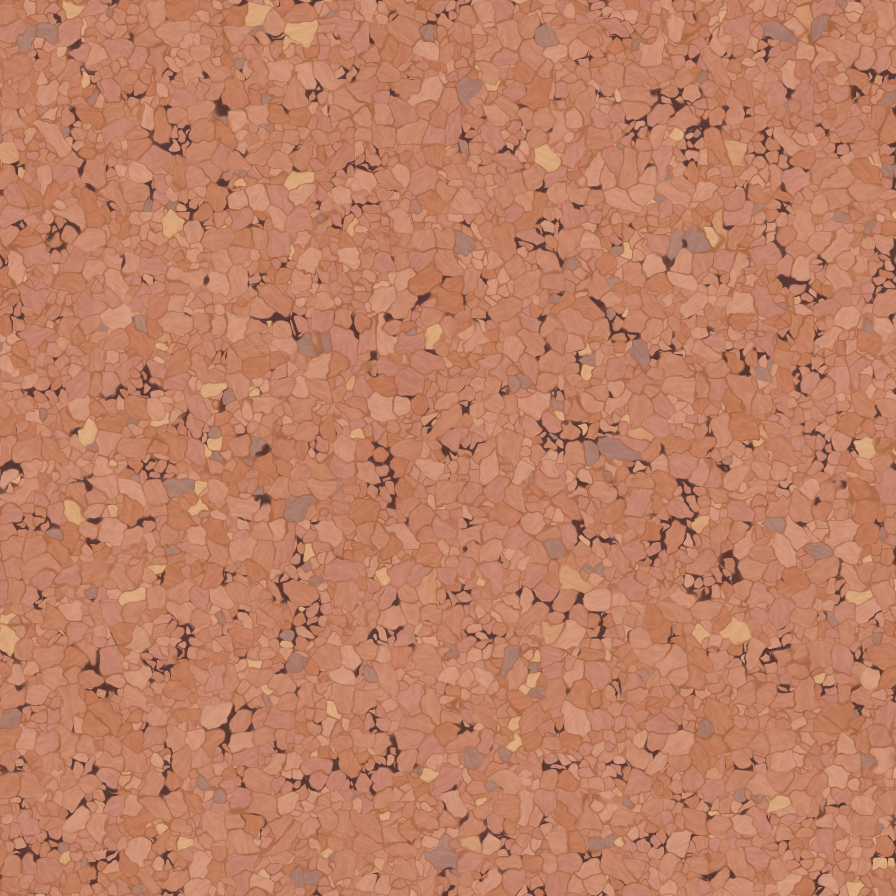
Write a WebGL 2 fragment shader that draws this texture.

```glsl
#version 300 es
precision highp float;

uniform vec2 u_resolution;
out vec4 fragColor;

struct Grain {
    vec2 id;
    vec2 local;
    float edge;
    float junction;
};

float hash(vec2 p) {
    return fract(sin(dot(p, vec2(127.1, 311.7))) * 43758.545);
}

vec2 hash2(vec2 p) {
    return vec2(hash(p), hash(p + vec2(37.3, 17.9)));
}

float noise(vec2 p) {
    vec2 cell = floor(p);
    vec2 f = fract(p);
    f = f * f * (3.0 - 2.0 * f);
    float low = mix(hash(cell), hash(cell + vec2(1, 0)), f.x);
    float high = mix(hash(cell + vec2(0, 1)), hash(cell + vec2(1, 1)), f.x);
    return mix(low, high, f.y);
}

vec2 rotate(vec2 p, float angle) {
    float c = cos(angle), s = sin(angle);
    return vec2(c * p.x - s * p.y, s * p.x + c * p.y);
}

// Voronoi cells, each with its own direction, stretch and size
Grain findGrain(vec2 p, float seed) {
    Grain grain;
    vec3 nearest = vec3(9.0);
    vec2 base = floor(p);
    for (int y = -1; y <= 1; y++) {
        for (int x = -1; x <= 1; x++) {
            vec2 id = base + vec2(x, y) + seed;
            vec2 site = id - seed + 0.08 + 0.84 * hash2(id);
            vec2 shape = hash2(id + 71.7);
            vec2 local = rotate(p - site, 6.2832 * shape.x);
            float d = length(local * vec2(0.8, 1.25)) * mix(0.8, 1.25, shape.y);
            if (d < nearest.x) {
                nearest = vec3(d, nearest.xy);
                grain.id = id;
                grain.local = local;
            } else if (d < nearest.y) {
                nearest = vec3(nearest.x, d, nearest.y);
            } else {
                nearest.z = min(nearest.z, d);
            }
        }
    }
    grain.edge = nearest.y - nearest.x;
    grain.junction = nearest.z - nearest.x;
    return grain;
}

// Clay to pink tones, with rare cream and grey grains and faint fibres
vec3 grainColor(Grain grain) {
    float tone = hash(grain.id + 5.3);
    float rosy = hash(grain.id + 23.1);
    float rare = hash(grain.id + 41.9);
    vec3 color = mix(vec3(0.75, 0.475, 0.345), vec3(0.775, 0.52, 0.41), smoothstep(0.0, 0.4, tone));
    color = mix(color, vec3(0.825, 0.59, 0.485), smoothstep(0.5, 1.0, tone));
    color = mix(color, vec3(0.765, 0.51, 0.435), 0.8 * smoothstep(0.68, 0.85, rosy));
    color = mix(color, vec3(0.87, 0.68, 0.50), 0.85 * smoothstep(0.94, 0.98, rare));
    color = mix(color, vec3(0.64, 0.48, 0.43), 0.8 * smoothstep(0.045, 0.02, rare));
    float fibre = noise(grain.local * vec2(2.0, 9.0) + grain.id * 7.0) - 0.5;
    return color + 0.05 * fibre;
}

// Brown seams around a grain and dark voids where grains meet
vec3 shadeGrain(Grain grain, vec2 uv, float seamWidth) {
    vec3 color = grainColor(grain);
    float seam = 1.0 - smoothstep(0.02, seamWidth, grain.edge);
    float strength = mix(0.3, 1.0, noise(uv * 65.0 + 9.0));
    color = mix(color, vec3(0.64, 0.385, 0.25), seam * strength);
    float gate = smoothstep(0.6, 0.85, noise(uv * 48.0 + 31.0));
    float reach = 0.3 * gate;
    float gap = mix(grain.edge, grain.junction, 0.55);
    float hollow = gate * (1.0 - smoothstep(reach * 0.6, reach + 0.02, gap));
    return mix(color, vec3(0.35, 0.22, 0.20), hollow);
}

vec3 corkColor(vec2 uv) {
    vec2 warp = vec2(noise(uv * 150.0), noise(uv * 150.0 + 53.0)) - 0.5;
    vec2 p = uv + 0.0045 * warp;
    Grain small = findGrain(p * 76.0, 11.0);
    Grain large = findGrain(p * 43.0, 207.0);
    vec3 color = shadeGrain(small, uv, 0.19);
    float present = step(0.42, hash(large.id + 91.3));
    color = mix(color, shadeGrain(large, uv, 0.13), present);
    float mottle = noise(uv * 9.0) + noise(uv * 21.0) - 1.0;
    float speckle = noise(uv * 310.0) - 0.5;
    return color + 0.014 * mottle + 0.025 * speckle;
}

void main() {
    // Four samples smooth the grain borders
    vec3 color = vec3(0.0);
    for (int i = 0; i < 4; i++) {
        vec2 offset = vec2(i % 2, i / 2) * 0.5 - 0.25;
        color += corkColor((gl_FragCoord.xy + offset) / u_resolution.y);
    }
    fragColor = vec4(color * 0.25, 1.0);
}
```
